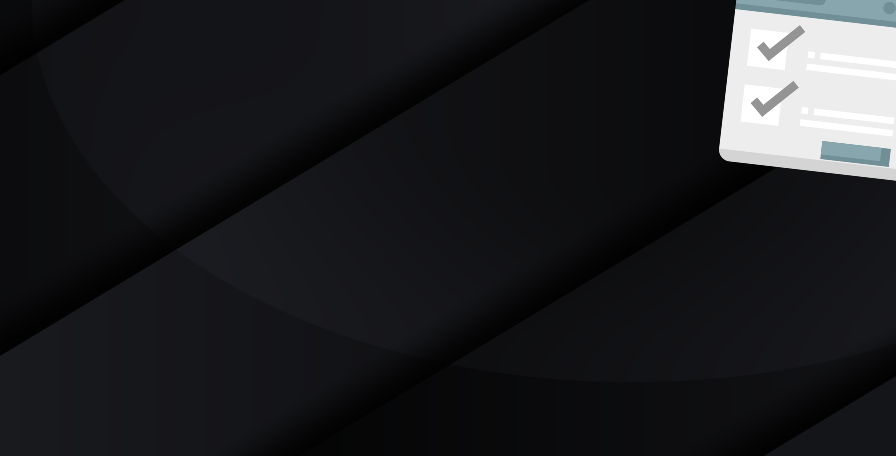
Write a WebGL 2 fragment shader that draws this background.

```glsl
#version 300 es
precision highp float;

uniform vec2 u_resolution;
out vec4 fragColor;

// Diagonal panels, lengths in canvas heights
const float SLOPE = 0.604;
const float PANEL_START = 0.1667;
const float PANEL_STEP = 0.6154;
const float SHADOW_REACH = 0.135;
const float SHADOW_FLOOR = 0.12;
const vec3 PANEL_TINT = vec3(0.93, 0.96, 1.12);
const float LEFT_TONE[5] = float[5](0.040, 0.048, 0.105, -0.010, 0.085);
const float RIGHT_TONE[5] = float[5](0.040, 0.145, 0.030, 0.075, 0.085);

// Large faint ellipse
const vec2 ARC_CENTER = vec2(1.385, 0.995);
const vec2 ARC_RADII = vec2(1.315, 0.833);
const float ARC_GLOW = 0.022;

// Card, its parts measured in card units
const vec2 CARD_CORNER = vec2(1.574, 0.649);
const float CARD_ANGLE = 0.1155;
const float CARD_UNITS = 390.0;
const float ROW_BASE = 35.0;
const float ROW_STEP = 48.0;
const vec3 PAPER = vec3(0.93);
const vec3 PAPER_EDGE = vec3(0.83);
const vec3 WHITE = vec3(1.0);
const vec3 TICK = vec3(0.58);
const vec3 TEAL = vec3(0.53, 0.65, 0.68);
const vec3 TEAL_DARK = vec3(0.44, 0.56, 0.59);

// Signed distance to a box given by two corners
float box(vec2 p, vec2 low, vec2 high, float radius) {
    vec2 q = abs(p - 0.5 * (low + high)) - 0.5 * (high - low) + radius;
    return length(max(q, 0.0)) + min(max(q.x, q.y), 0.0) - radius;
}

// Signed distance to a square-ended stroke
float stroke(vec2 p, vec2 a, vec2 b, float halfWidth) {
    vec2 dir = normalize(b - a);
    vec2 q = p - 0.5 * (a + b);
    vec2 local = abs(vec2(dot(q, dir), dot(q, vec2(-dir.y, dir.x))));
    vec2 d = local - vec2(0.5 * length(b - a) + halfWidth, halfWidth);
    return length(max(d, 0.0)) + min(max(d.x, d.y), 0.0);
}

float cover(float dist, float pixel) {
    return 1.0 - smoothstep(-0.5 * pixel, 0.5 * pixel, dist);
}

float panelTone(int index, float across) {
    int i = clamp(index, 0, 4);
    return max(mix(LEFT_TONE[i], RIGHT_TONE[i], across), 0.014);
}

vec3 background(vec2 p, float across, float pixel) {
    // Each panel ends in the shadow of the next one
    float s = (1.0 - p.y + SLOPE * p.x - PANEL_START) / PANEL_STEP;
    int index = int(floor(s)) + 1;
    float toEdge = (1.0 - fract(s)) * PANEL_STEP;
    float shade = mix(SHADOW_FLOOR, 1.0, smoothstep(0.0, SHADOW_REACH, toEdge));
    float nextPanel = 1.0 - smoothstep(0.0, 1.3 * pixel, toEdge);

    // Glow gathers along the inner rim of the ellipse
    float e = length((p - ARC_CENTER) / ARC_RADII);
    float inside = cover((e - 1.0) * ARC_RADII.y, 1.5 * pixel);
    float glow = ARC_GLOW * inside * smoothstep(0.45, 1.0, e);

    float tone = (panelTone(index, across) + glow) * shade;
    tone = mix(tone, panelTone(index + 1, across) + glow, nextPanel);
    return PANEL_TINT * tone;
}

vec3 card(vec2 c, float pixel) {
    vec3 col = mix(PAPER, PAPER_EDGE, cover(c.y - 10.0, pixel));

    // Header with tab and dot
    col = mix(col, TEAL_DARK, cover(130.0 - c.y, pixel));
    col = mix(col, TEAL, cover(135.0 - c.y, pixel));
    float tab = box(c, vec2(24.0, 141.5), vec2(76.0, 160.0), 5.0);
    float dot5 = length(c - vec2(131.0, 146.0)) - 5.3;
    col = mix(col, TEAL_DARK, cover(min(tab, dot5), pixel));

    // Rows with check box, tick and text bars
    for (int i = 0; i < 2; i++) {
        vec2 r = c - vec2(0.0, ROW_BASE + ROW_STEP * float(i));
        float white = box(r, vec2(15.5, 0.0), vec2(48.0, 32.0), 0.0);
        white = min(white, box(r, vec2(66.3, 12.8), vec2(72.0, 18.4), 0.0));
        white = min(white, box(r, vec2(77.0, 12.8), vec2(146.0, 18.4), 0.0));
        white = min(white, box(r, vec2(66.3, 2.2), vec2(146.0, 7.8), 0.0));
        col = mix(col, WHITE, cover(white, pixel));
        float tick = stroke(r, vec2(27.5, 16.8), vec2(33.4, 11.3), 3.7);
        tick = min(tick, stroke(r, vec2(33.4, 11.3), vec2(56.5, 34.5), 3.7));
        col = mix(col, TICK, cover(tick, pixel));
    }

    // Button with a darker lower and right side
    col = mix(col, TEAL_DARK, cover(box(c, vec2(87.0, 11.0), vec2(146.0, 26.5), 0.0), pixel));
    return mix(col, TEAL, cover(box(c, vec2(87.0, 15.0), vec2(138.0, 26.5), 0.0), pixel));
}

void main() {
    float pixel = 1.0 / u_resolution.y;
    vec2 p = gl_FragCoord.xy * pixel;
    vec3 col = background(p, gl_FragCoord.x / u_resolution.x, pixel);

    vec2 d = (p - CARD_CORNER) * CARD_UNITS;
    float cs = cos(CARD_ANGLE), sn = sin(CARD_ANGLE);
    vec2 c = vec2(cs * d.x - sn * d.y, sn * d.x + cs * d.y);
    float cardPixel = pixel * CARD_UNITS;
    float shape = box(c, vec2(0.0), vec2(220.0), 10.0);
    col = mix(col, card(c, cardPixel), cover(shape, cardPixel));
    fragColor = vec4(col, 1.0);
}
```
